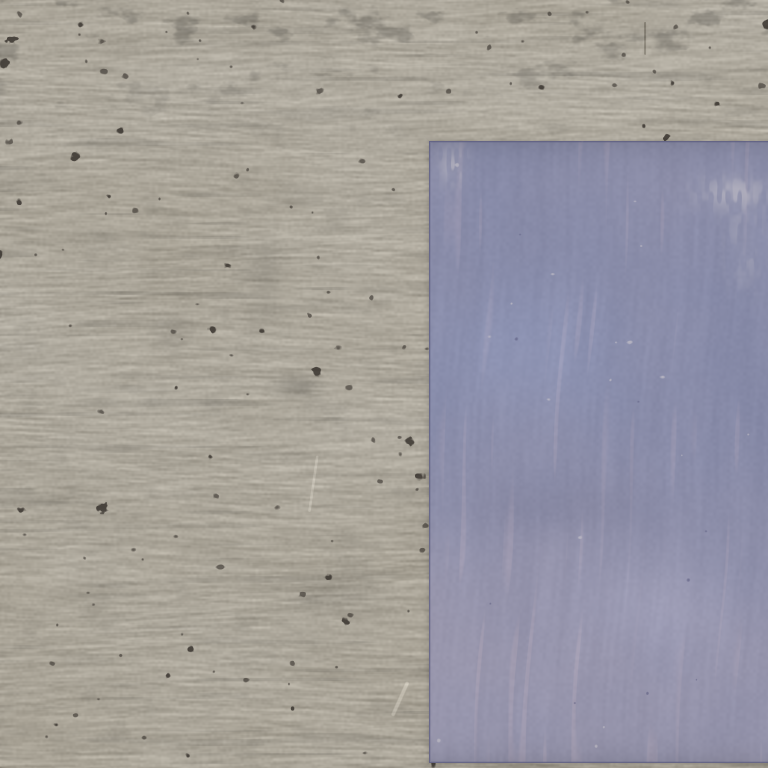
This texture is drawn by a Shadertoy shader. Its source:

```glsl
// A worn lavender panel set into a pale, board-marked concrete wall.
// Stretched value noise makes the grain and brush marks; jittered cells
// scatter pits and flecks; soft ellipses add stains and scuffs.

const vec2 PANEL_MIN = vec2(0.5586, 0.0065);
const vec2 PANEL_MAX = vec2(1.02, 0.8164);
const vec3 WALL_LIGHT = vec3(0.695, 0.675, 0.63);
const vec3 WALL_WARM = vec3(0.635, 0.61, 0.555);
const vec3 PIT_COLOR = vec3(0.22, 0.20, 0.18);
const vec3 PANEL_BLUE = vec3(0.525, 0.54, 0.655);
const vec3 PANEL_PALE = vec3(0.605, 0.595, 0.68);
const vec3 PANEL_EDGE = vec3(0.36, 0.36, 0.50);
const vec3 SCUFF_COLOR = vec3(0.74, 0.73, 0.77);
const float GRAIN_DEPTH = 0.13;
const float BRUSH_DEPTH = 0.045;

float hash(vec2 p) {
    vec3 q = fract(vec3(p.xyx) * 0.1031);
    q += dot(q, q.yzx + 33.33);
    return fract((q.x + q.y) * q.z);
}

float noise(vec2 p) {
    vec2 i = floor(p), f = fract(p);
    f = f * f * (3.0 - 2.0 * f);
    return mix(mix(hash(i), hash(i + vec2(1, 0)), f.x),
               mix(hash(i + vec2(0, 1)), hash(i + vec2(1, 1)), f.x), f.y);
}

float fbm(vec2 p) {
    float sum = 0.0, amp = 0.5;
    for (int i = 0; i < 4; i++) {
        sum += amp * noise(p);
        p = p * 2.03 + 17.1;
        amp *= 0.5;
    }
    return sum / 0.9375;
}

// Soft elliptical patch
float patchAt(vec2 p, vec2 center, vec2 size) {
    vec2 d = (p - center) / size;
    return exp(-dot(d, d));
}

// Soft line between two points
float stroke(vec2 p, vec2 a, vec2 b, float width) {
    vec2 pa = p - a, ba = b - a;
    float d = length(pa - ba * clamp(dot(pa, ba) / dot(ba, ba), 0.0, 1.0));
    return 1.0 - smoothstep(0.3 * width, width, d);
}

// Irregular spots, at most one in each jittered cell
float spots(vec2 p, float cells, float density, float radius, float px) {
    vec2 home = floor(p * cells);
    float mask = 0.0;
    for (int j = -1; j <= 1; j++)
    for (int i = -1; i <= 1; i++) {
        vec2 id = home + vec2(i, j);
        vec2 center = (id + vec2(hash(id + 3.7), hash(id + 19.3))) / cells;
        float size = radius * mix(0.35, 1.0, pow(hash(id + 41.9), 2.0));
        vec2 d = (p - center) * vec2(mix(0.65, 1.2, hash(id + 7.1)), 1.0);
        float dist = length(d) + size * 0.9 * (noise(p * 260.0) - 0.5);
        float spot = 1.0 - smoothstep(size - px, size + px, dist);
        mask = max(mask, spot * step(hash(id + 61.3), density));
    }
    return mask;
}

// Horizontal board marks with a slight waver
float grain(vec2 p) {
    p.y += 0.004 * sin(p.x * 9.0 + 3.0 * sin(p.y * 14.0));
    return 0.45 * fbm(p * vec2(9.0, 130.0)) + 0.35 * noise(p * vec2(24.0, 230.0))
         + 0.20 * noise(p * vec2(75.0, 330.0));
}

vec3 wall(vec2 p, float px) {
    float rough = smoothstep(0.80, 0.97, p.y);
    float cloud = fbm(p * vec2(4.0, 7.0) + 5.0);
    float warmth = 0.28 + 0.9 * (cloud - 0.5) + 0.22 * (1.0 - smoothstep(0.0, 0.5, p.y));
    vec3 col = mix(WALL_LIGHT, WALL_WARM, clamp(warmth, 0.0, 1.0));

    // Grain, its lit relief and sparse dark grooves
    float g = grain(p);
    col += GRAIN_DEPTH * (g - 0.5) + 0.10 * (g - grain(p + vec2(0.0, 0.003)));
    float groove = smoothstep(0.70, 0.88, noise(p * vec2(7.0, 165.0) + 31.0));
    col *= 1.0 - 0.10 * groove * noise(p * vec2(30.0, 50.0));
    col += 0.035 * (noise(p * 260.0) - 0.5);

    // Damp stains and crumbled areas
    float stain = patchAt(p, vec2(0.387, 0.497), vec2(0.030, 0.014));
    stain += 0.6 * patchAt(p, vec2(0.345, 0.645), vec2(0.022, 0.040));
    stain += 0.5 * patchAt(p, vec2(0.222, 0.565), vec2(0.026, 0.030));
    stain += 0.5 * patchAt(p, vec2(0.43, 0.23), vec2(0.055, 0.025));
    col *= 1.0 - 0.15 * stain;
    float crumble = smoothstep(0.60, 0.78, fbm(p * vec2(25.0, 42.0)));
    col *= 1.0 - crumble * (0.035 + 0.14 * rough);

    // Pits, denser near the top and the lower left
    float low = patchAt(p, vec2(0.0, 0.1), vec2(0.25, 0.18));
    float pits = spots(p, 13.0, 0.28, 0.0068, px);
    pits = max(pits, 0.75 * spots(p + 2.3, 29.0, 0.13 + 0.10 * max(rough, low), 0.0035, px));
    col = mix(col, PIT_COLOR, 0.85 * pits);

    // Isolated scratches
    col += 0.07 * stroke(p, vec2(0.403, 0.335), vec2(0.413, 0.405), 0.0025);
    col += 0.10 * stroke(p, vec2(0.512, 0.070), vec2(0.530, 0.110), 0.0035);
    col -= 0.14 * stroke(p, vec2(0.840, 0.930), vec2(0.840, 0.970), 0.0020);
    return col;
}

vec3 panel(vec2 p, float px) {
    // Blue above, pale lavender below, with broad cloudy paint
    float pale = 0.12 + 0.72 * (1.0 - smoothstep(0.10, 0.53, p.y));
    pale += 0.65 * (fbm(p * vec2(6.0, 5.0) + 11.0) - 0.5);
    vec3 col = mix(PANEL_BLUE, PANEL_PALE, clamp(pale, 0.0, 1.0));
    col += vec3(0.025, 0.035, 0.045) * patchAt(p, vec2(0.69, 0.54), vec2(0.13, 0.09));
    col += 0.04 * patchAt(p, vec2(0.85, 0.21), vec2(0.09, 0.06));
    col -= 0.025 * patchAt(p, vec2(0.73, 0.34), vec2(0.12, 0.035));

    // Slightly slanted vertical brush marks
    vec2 b = vec2(p.x - 0.06 * p.y + 0.003 * sin(p.y * 17.0), p.y);
    float brush = 0.6 * fbm(b * vec2(65.0, 5.0)) + 0.4 * noise(b * vec2(190.0, 13.0));
    col += BRUSH_DEPTH * (brush - 0.5) + 0.018 * (noise(p * 230.0) - 0.5);
    float streak = smoothstep(0.74, 0.94, noise(b * vec2(110.0, 7.0) + 8.0));
    col += vec3(0.045, 0.030, 0.020) * streak;

    // Chalky scuffs near the upper corners, then small chips
    float scuff = patchAt(p, vec2(0.59, 0.785), vec2(0.016, 0.025));
    scuff += patchAt(p, vec2(0.955, 0.75), vec2(0.045, 0.022));
    scuff += 0.6 * patchAt(p, vec2(0.97, 0.68), vec2(0.024, 0.05));
    float dry = smoothstep(0.35, 0.75, noise(p * vec2(190.0, 70.0)));
    col = mix(col, SCUFF_COLOR, min(scuff, 1.0) * (0.18 + 0.5 * dry));
    col = mix(col, SCUFF_COLOR, 0.8 * spots(p + 5.1, 22.0, 0.10, 0.0022, px));
    col = mix(col, PANEL_EDGE, 0.6 * spots(p + 9.4, 16.0, 0.07, 0.0022, px));

    // Dark rim and lower shading
    vec2 inset = min(p - PANEL_MIN, PANEL_MAX - p);
    float edge = min(inset.x, inset.y);
    col *= 1.0 - 0.10 * exp(-max(inset.y, 0.0) / 0.018);
    return mix(col, PANEL_EDGE, 0.75 * (1.0 - smoothstep(0.0008, 0.0026, edge)));
}

void mainImage(out vec4 fragColor, in vec2 fragCoord) {
    vec2 p = fragCoord / iResolution.xy;
    float px = 1.0 / min(iResolution.x, iResolution.y);
    vec2 inset = min(p - PANEL_MIN, PANEL_MAX - p);
    float inside = min(inset.x, inset.y);
    vec3 concrete = wall(p, px) * (1.0 - 0.12 * exp(-max(-inside, 0.0) / 0.003));
    vec3 col = mix(concrete, panel(p, px), smoothstep(-0.5 * px, 0.5 * px, inside));
    fragColor = vec4(clamp(col, 0.0, 1.0), 1.0);
}
```
